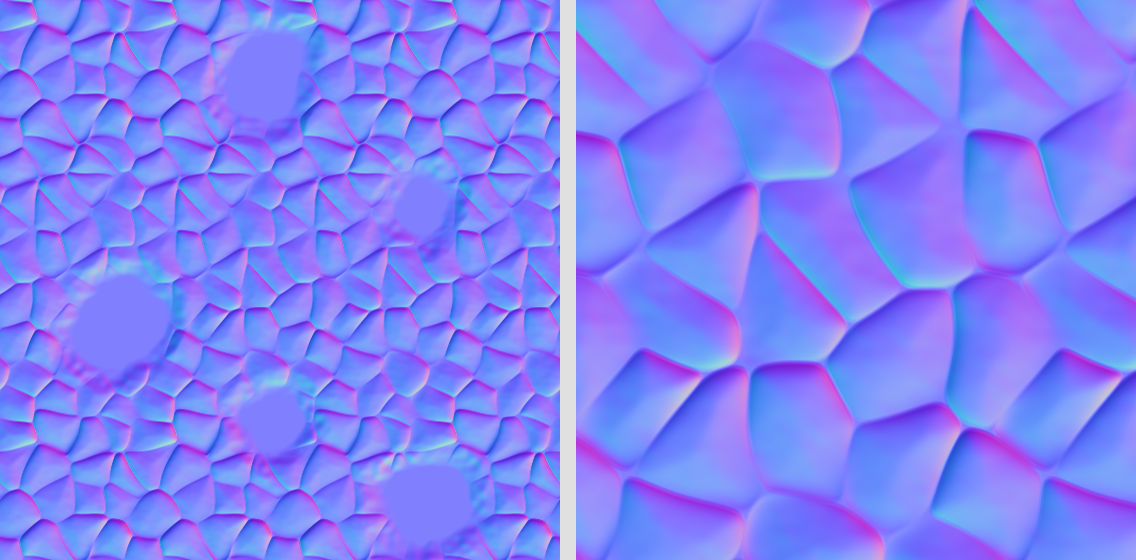
Left: the whole. Right: its middle third, enlarged.
A Shadertoy shader for this texture map:

```glsl
// Tangent-space normal map of tilted, rounded cobbles with smooth worn pits.
#define CELLS 16.0              // cobbles across the canvas
#define PERIOD vec2(4.0, 12.0)  // cobbles before the layout repeats
#define JITTER 0.84             // irregularity of the cobbles
#define GROOVE_DEPTH 0.0037     // drop into the joints
#define GROOVE_WIDTH 0.10       // joint softness, in cobbles
#define DOME 0.0028             // bulge of each cobble
#define TILT 0.34               // random lean of each cobble
#define LEAN vec2(0.03, 0.09)   // lean shared by all cobbles
#define PITS 5
#define PIT_DEPTH 0.012
#define PIT_EDGE 0.024          // half width of the pit slope
#define BLUR 0.0019             // sampling step of the slope

vec2 hash2(vec2 p) {
    vec2 k = vec2(dot(p, vec2(127.1, 311.7)), dot(p, vec2(269.5, 183.3)));
    return fract(sin(k) * 43758.5453);
}

float noise(vec2 p) {
    vec2 i = floor(p), f = fract(p);
    f = f * f * (3.0 - 2.0 * f);
    vec2 e = vec2(1.0, 0.0);
    return mix(mix(hash2(i).x, hash2(i + e).x, f.x),
               mix(hash2(i + e.yx).x, hash2(i + e.xx).x, f.x), f.y);
}

vec2 cellSeed(vec2 cell) {
    return cell + 0.5 + JITTER * (hash2(mod(cell, PERIOD)) - 0.5);
}

// Height of the cobbles: rounded Voronoi cells, each with its own lean
float cobbles(vec2 uv) {
    vec2 p = uv * CELLS;
    p += 0.07 * sin(p.yx * 3.14159 + vec2(0.0, 1.3));
    vec2 home = floor(p), nearest = home;
    float best = 1e3;
    for (int y = -1; y <= 1; y++)
    for (int x = -1; x <= 1; x++) {
        vec2 cell = home + vec2(x, y);
        vec2 toSeed = cellSeed(cell) - p;
        float d = dot(toSeed, toSeed);
        if (d < best) { best = d; nearest = cell; }
    }

    // Smooth minimum of the distances to the borders rounds the corners
    vec2 seed = cellSeed(nearest);
    float sum = 0.0;
    for (int y = -2; y <= 2; y++)
    for (int x = -2; x <= 2; x++) {
        if (x == 0 && y == 0) continue;
        vec2 other = cellSeed(nearest + vec2(x, y));
        float border = dot(0.5 * (seed + other) - p, normalize(other - seed));
        sum += exp(-22.0 * border);
    }
    float edge = max(-log(sum) / 22.0, 0.0);

    vec2 tilt = LEAN + TILT * (hash2(mod(nearest, PERIOD) + 41.0) - 0.5);
    float top = GROOVE_DEPTH + DOME * smoothstep(0.0, 0.5, edge)
              + dot(tilt, p - seed) / CELLS;
    return top * (1.0 - exp(-edge / GROOVE_WIDTH));
}

// Coverage of the pits: blunt, turned squares with ragged rims
float pits(vec2 uv) {
    float mask = 0.0;
    float ragged = 0.022 * (noise(uv * 14.0) - 0.5)
                 + 0.009 * (noise(uv * 65.0) - 0.5);
    for (int k = 0; k < PITS; k++) {
        float i = float(k);
        vec2 center = vec2(0.1 + 0.82 * fract(0.817 - 0.3415 * i),
                           0.1 + 0.19 * i - 0.06 * sin(i * 0.7854));
        float radius = 0.083 + 0.012 * cos(3.14159 * i);
        float a = 0.2 + 0.3 * i;
        vec2 q = mat2(cos(a), -sin(a), sin(a), cos(a)) * (uv - center);
        q = abs(q) * vec2(0.95, 1.1);
        float d = pow(pow(q.x, 3.0) + pow(q.y, 3.0) + 1e-9, 1.0 / 3.0);
        d += ragged - radius;
        mask = max(mask, 1.0 - smoothstep(-PIT_EDGE, PIT_EDGE, d));
    }
    return mask;
}

float height(vec2 uv) {
    float grain = 0.0010 * noise(uv * 44.0)
                + 0.0004 * noise(mat2(0.8, 0.6, -0.6, 0.8) * uv * vec2(95.0, 130.0));
    return mix(cobbles(uv) + grain, -PIT_DEPTH + 0.004, pits(uv));
}

void mainImage(out vec4 fragColor, in vec2 fragCoord) {
    vec2 uv = fragCoord / iResolution.y;
    vec2 e = vec2(max(BLUR, 0.7 / iResolution.y), 0.0);

    // Central differences give the slope; green points down the canvas
    vec2 slope = vec2(height(uv + e) - height(uv - e),
                      height(uv + e.yx) - height(uv - e.yx)) / (2.0 * e.x);
    vec3 normal = normalize(vec3(-slope.x, slope.y, 1.0));
    fragColor = vec4(0.5 + 0.5 * normal, 1.0);
}
```
